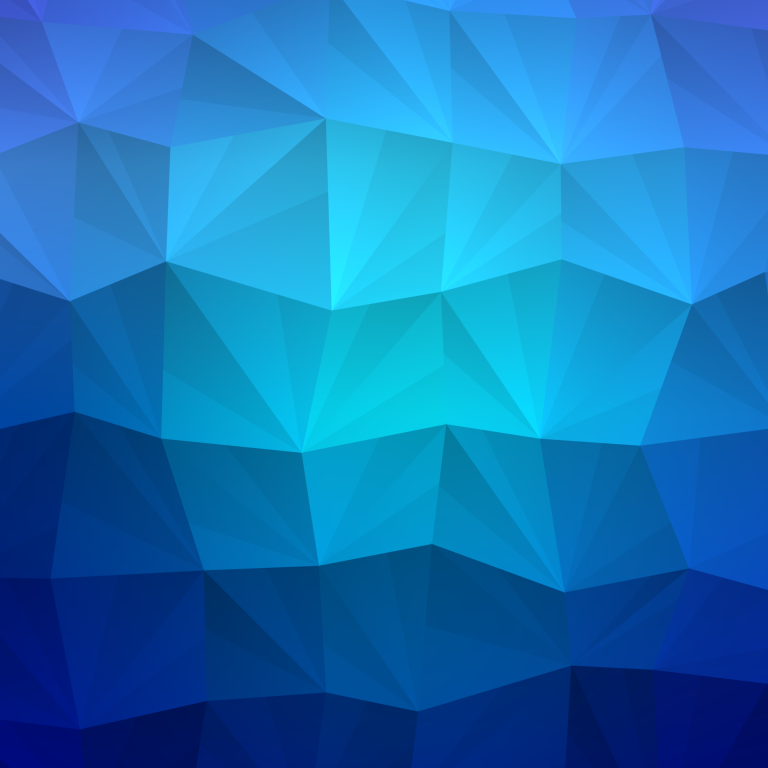
Reproduce this background procedurally as a WebGL 1 fragment shader.

```glsl
precision highp float;
uniform vec2 u_resolution;

float hash(vec2 p, float seed) {
  return fract(sin(dot(p, vec2(127.1, 311.7)) + seed * 74.7) * 43758.5453);
}

float cross2(vec2 a, vec2 b) {
  return a.x * b.y - a.y * b.x;
}

// Five evenly spaced colours from bottom to top
vec3 ramp(float h, vec3 c0, vec3 c1, vec3 c2, vec3 c3, vec3 c4) {
  float t = clamp(h, 0.0, 1.0) * 4.0;
  vec3 c = mix(c0, c1, clamp(t, 0.0, 1.0));
  c = mix(c, c2, clamp(t - 1.0, 0.0, 1.0));
  c = mix(c, c3, clamp(t - 2.0, 0.0, 1.0));
  return mix(c, c4, clamp(t - 3.0, 0.0, 1.0));
}

// Smooth colour field: cyan heart, violet top corners, navy floor
vec3 colourField(vec2 p) {
  vec3 left = ramp(p.y, vec3(0.0, 0.03, 0.42), vec3(0.0, 0.09, 0.43),
    vec3(0.0, 0.25, 0.59), vec3(0.25, 0.52, 0.86), vec3(0.23, 0.32, 0.76));
  vec3 centre = ramp(p.y, vec3(0.0, 0.15, 0.47), vec3(0.0, 0.41, 0.64),
    vec3(0.02, 0.73, 0.81), vec3(0.16, 0.75, 0.90), vec3(0.16, 0.53, 0.86));
  vec3 right = ramp(p.y, vec3(0.0, 0.03, 0.42), vec3(0.02, 0.18, 0.58),
    vec3(0.06, 0.42, 0.75), vec3(0.17, 0.48, 0.83), vec3(0.26, 0.36, 0.82));
  vec3 side = p.x < 0.52 ? left : right;
  float reach = smoothstep(0.0, 0.55, abs(p.x - 0.52));
  return mix(centre, side, reach);
}

// Jittered lattice vertex in canvas units
vec2 vertexAt(vec2 id, vec2 origin, vec2 spacing, float jitter) {
  vec2 offset = vec2(hash(id, 1.0), hash(id, 2.0)) - 0.5;
  return origin + spacing * (id + 2.0 * jitter * offset);
}

float edgeDistance(vec2 p, vec2 a, vec2 b) {
  return cross2(normalize(b - a), p - a);
}

// Coverage of a counter-clockwise triangle
float triangleMask(vec2 p, vec2 a, vec2 b, vec2 c, float blur) {
  float d = min(edgeDistance(p, a, b), min(edgeDistance(p, b, c), edgeDistance(p, c, a)));
  return smoothstep(-blur, blur, d);
}

// Facet colour in rgb, premultiplied by its coverage in alpha
vec4 facet(vec2 p, vec2 a, vec2 b, vec2 c, vec2 anchor, float tone, float seed, float blur) {
  float mask = triangleMask(p, a, b, c, blur);
  vec2 middle = (a + b + c) / 3.0;
  float light = 1.0 + tone + 0.13 * (hash(anchor, seed) - 0.5);

  // Each facet brightens downwards, with a slight sideways lean
  vec2 slope = vec2(hash(anchor, seed + 3.0) - 0.5, -1.5);
  light += dot(p - middle, slope);

  // A faint crease runs from one corner to the opposite edge
  vec2 foot = mix(b, c, 0.3 + 0.4 * hash(anchor, seed + 5.0));
  float crease = smoothstep(-blur, blur, edgeDistance(p, a, foot));
  light += 0.05 * (crease - 0.5);

  vec3 colour = colourField(mix(p, anchor, 0.5)) * light;
  return vec4(colour, 1.0) * mask;
}

// Two facets per lattice cell, split along a random diagonal
vec4 cellFacets(vec2 p, vec2 id, vec2 origin, vec2 spacing, float jitter, float blur) {
  vec2 a = vertexAt(id, origin, spacing, jitter);
  vec2 b = vertexAt(id + vec2(1.0, 0.0), origin, spacing, jitter);
  vec2 c = vertexAt(id + vec2(1.0, 1.0), origin, spacing, jitter);
  vec2 d = vertexAt(id + vec2(0.0, 1.0), origin, spacing, jitter);
  vec2 anchor = origin + spacing * (id + 0.5);
  float tone = 0.2 * (hash(id, 7.0) - 0.5);
  if (hash(id, 9.0) < 0.5) {
    return facet(p, a, b, c, anchor, tone, 11.0, blur)
         + facet(p, a, c, d, anchor, tone, 23.0, blur);
  }
  return facet(p, b, d, a, anchor, tone, 11.0, blur)
       + facet(p, b, c, d, anchor, tone, 23.0, blur);
}

void main() {
  vec2 p = gl_FragCoord.xy / u_resolution;
  float blur = 0.75 / min(u_resolution.x, u_resolution.y);
  vec2 origin = vec2(0.085, 0.092);
  vec2 spacing = vec2(0.157, 0.178);
  vec2 home = floor((p - origin) / spacing);

  // Blend the facets of all nearby cells
  vec4 sum = vec4(0.0);
  for (int j = -1; j <= 1; j++) {
    for (int i = -1; i <= 1; i++) {
      vec2 id = home + vec2(float(i), float(j));
      sum += cellFacets(p, id, origin, spacing, 0.24, blur);
    }
  }
  gl_FragColor = vec4(clamp(sum.rgb / max(sum.a, 0.001), 0.0, 1.0), 1.0);
}
```
